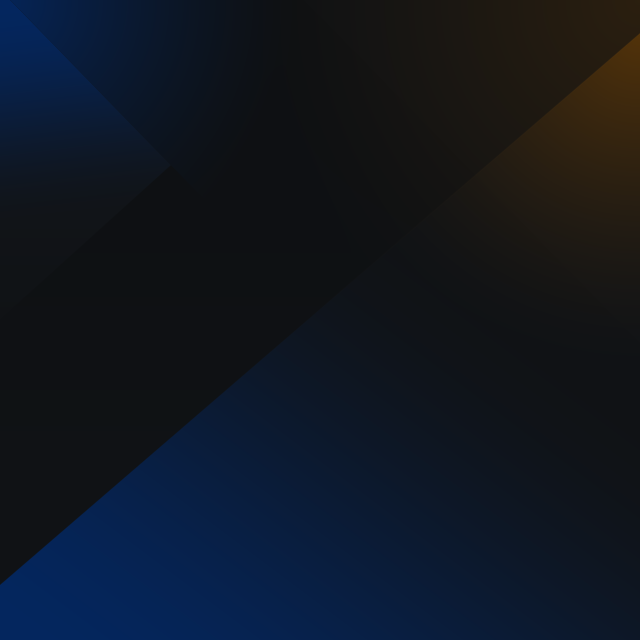
Write a Shadertoy shader that draws this background.

```glsl
// Dark overlapping diagonal panels lit by navy and amber corner glows.

const vec3 CHARCOAL = vec3(0.063, 0.072, 0.083);
const vec3 INK      = vec3(0.054, 0.063, 0.073);
const vec3 SLATE    = vec3(0.066, 0.078, 0.094);
const vec3 NAVY     = vec3(0.015, 0.150, 0.370);
const vec3 AMBER    = vec3(0.320, 0.195, 0.035);

// Signed distance to the line through a and b, positive on its left side.
float lineDistance(vec2 p, vec2 a, vec2 b) {
    vec2 along = normalize(b - a);
    return dot(p - a, vec2(-along.y, along.x));
}

// Antialiased coverage of the positive side of an edge.
float coverage(float signedDist, float pixel) {
    return smoothstep(-pixel, pixel, signedDist);
}

// Radial light that fades to nothing at the given reach.
float radialGlow(vec2 p, vec2 center, float reach, float falloff) {
    return pow(max(1.0 - distance(p, center) / reach, 0.0), falloff);
}

// Light that fades smoothly along a direction.
float linearGlow(vec2 p, vec2 origin, vec2 direction, float reach) {
    return 1.0 - smoothstep(0.0, reach, dot(p - origin, direction));
}

// Central band with the amber haze of the upper right corner.
vec3 upperPanel(vec2 p, float rightFold) {
    vec3 base = mix(INK, CHARCOAL, smoothstep(0.8, 0.1, p.y));
    base = mix(base, CHARCOAL, 0.4 * rightFold);
    return mix(base, AMBER, 0.42 * radialGlow(p, vec2(1.0), 0.6, 1.25));
}

// Large lower wedge: navy from the lower left, amber along the right edge.
vec3 lowerPanel(vec2 p, float rightFold) {
    float blue = linearGlow(p, vec2(0.0), vec2(0.6, 0.8), 0.88);
    float gold = radialGlow(p, vec2(1.0, 0.95), 0.52, 1.5);
    vec3 color = mix(CHARCOAL, NAVY, blue);
    return mix(color, AMBER, gold) + 0.003 * rightFold;
}

// Left triangle, lit from its top.
vec3 leftPanel(vec2 p) {
    float blue = linearGlow(p, vec2(0.0, 1.0), vec2(0.12, -0.99), 0.36);
    float fade = smoothstep(0.48, 0.70, p.y);
    return mix(mix(CHARCOAL, SLATE, fade), NAVY, blue);
}

void mainImage(out vec4 fragColor, in vec2 fragCoord) {
    vec2 p = fragCoord / iResolution.xy;
    float pixel = 0.75 / min(iResolution.x, iResolution.y);

    // Panel boundaries
    float mainEdge  = lineDistance(p, vec2(0.0, 0.086), vec2(1.0, 0.948));
    float leftEdge  = lineDistance(p, vec2(0.0, 0.501), vec2(0.267, 0.742));
    float leftFold  = lineDistance(p, vec2(0.267, 0.742), vec2(0.016, 1.0));
    float rightFold = lineDistance(p, vec2(0.475, 1.0), vec2(0.807, 0.661));
    float beyondLeft  = coverage(-leftFold, pixel);
    float beyondRight = coverage(rightFold, pixel);

    // Upper panels, with a blue haze beyond the left fold
    vec3 color = upperPanel(p, beyondRight);
    float haze = radialGlow(p, vec2(0.0, 1.0), 0.46, 1.35);
    color = mix(color, NAVY, 0.92 * haze * beyondLeft);
    float leftMask = coverage(leftEdge, pixel) * coverage(leftFold, pixel);
    color = mix(color, leftPanel(p), leftMask);

    // Lower wedge with a faint rim along its edge
    color = mix(color, lowerPanel(p, beyondRight), coverage(-mainEdge, pixel));
    float rim = 1.0 - smoothstep(0.0, 0.002, abs(mainEdge));
    color += 0.05 * rim * AMBER * smoothstep(0.3, 1.0, p.x);

    fragColor = vec4(color, 1.0);
}
```
